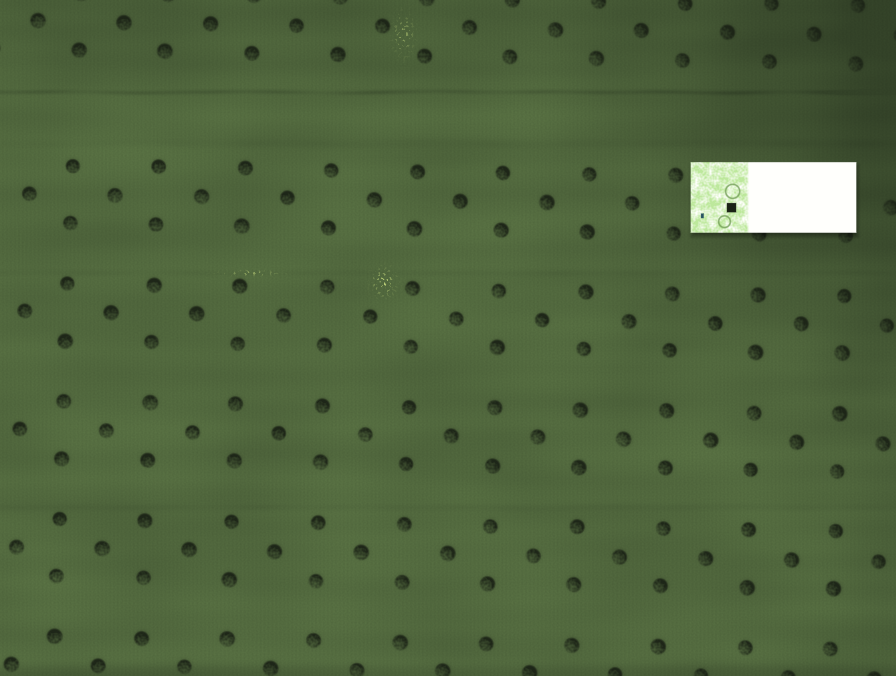
A WebGL 1 fragment shader for this texture:

```glsl
precision highp float;
// Worn green sheet with slanted triple rows of round dimples and a small pale label.
uniform vec2 u_resolution;

#define SPAN 768.0                    // sheet units across the canvas
#define PITCH vec2(73.9, 101.0)       // dimple spacing, row group spacing
#define ORIGIN vec2(62.0, 141.0)      // first dimple of the first full group
#define SLANT 0.0165                  // downward slope of the rows
#define DRIFT 3.75                    // sideways shift per group
#define RADIUS 6.2
#define GAP 47.0                      // extra blank strip near the top
#define SHEET vec3(0.330, 0.422, 0.250)
#define SHADE vec3(0.185, 0.240, 0.145)
#define PIT vec3(0.105, 0.135, 0.085)
#define LABEL vec4(592.0, 139.0, 734.0, 199.5)
#define GRAIN 0.022

float hash(vec2 p) {
  return fract(sin(dot(p, vec2(127.1, 311.7))) * 43758.55);
}

vec2 gradientAt(vec2 cell) {
  float angle = 6.2832 * hash(cell);
  return vec2(cos(angle), sin(angle));
}

float noise(vec2 p) {
  vec2 i = floor(p), f = fract(p), e = vec2(1.0, 0.0);
  vec2 u = f * f * f * (f * (f * 6.0 - 15.0) + 10.0);
  return mix(mix(dot(gradientAt(i), f), dot(gradientAt(i + e), f - e), u.x),
             mix(dot(gradientAt(i + e.yx), f - e.yx), dot(gradientAt(i + 1.0), f - 1.0), u.x), u.y);
}

float boxDistance(vec2 p, vec2 halfSize) {
  vec2 d = abs(p) - halfSize;
  return length(max(d, 0.0)) + min(max(d.x, d.y), 0.0);
}

float cover(float distance, float soft) {
  return 1.0 - smoothstep(-soft, soft, distance);
}

// Horizontal scuff line
float streak(vec2 p, float y, float width) {
  float d = (p.y - y - 2.0 * noise(vec2(p.x * 0.012, y))) / width;
  return exp(-d * d) * (0.65 + 0.7 * noise(vec2(p.x * 0.02, y + 9.0)));
}

// Broad shadows, streaks and fine weave
vec3 sheetColor(vec2 p) {
  float dark = 0.07 + 0.16 * noise(p * vec2(0.004, 0.045)) + 0.16 * noise(p * 0.012);
  dark += 0.62 * smoothstep(430.0, 790.0, p.x) * (1.0 - smoothstep(60.0, 440.0, p.y));
  dark += 0.16 * smoothstep(660.0, 768.0, p.x);
  dark += 0.20 * (1.0 - smoothstep(0.0, 110.0, p.y));
  dark += 0.38 * streak(p, 79.0, 2.0) + 0.12 * streak(p, 123.0, 4.0);
  dark += 0.14 * streak(p, 234.0, 3.0) + 0.13 * streak(p, 435.0, 3.0);
  dark += 0.25 * smoothstep(565.0, 579.0, p.y);
  vec3 color = mix(SHEET, SHADE, clamp(dark, -0.12, 0.9));
  float weave = sin(p.x * 1.85) * (0.6 + 0.4 * sin(p.y * 1.85));
  return color * (1.0 + GRAIN * weave + 2.0 * GRAIN * noise(p * 0.7));
}

// One pressed pit: dark rim, paler floor, side light that turns across the sheet
vec3 addDimple(vec3 color, vec2 d, vec2 id, float across, float soft) {
  float r = length(d) / (RADIUS * (0.95 + 0.1 * hash(id)));
  float side = dot(d, normalize(vec2(mix(-0.2, 1.0, across), -0.65))) / RADIUS;
  float rim = smoothstep(0.35, 0.85, r);
  float depth = 0.58 + 0.16 * rim + 0.36 * side + 0.2 * (hash(id + 7.0) - 0.5);
  depth += 0.35 * noise(d * 0.45 + id * 3.7);
  vec3 pit = mix(color, PIT, clamp(depth, 0.08, 0.95));
  float halo = exp(-6.0 * max(r - 1.0, 0.0));
  color *= 1.0 - 0.12 * halo - 0.08 * halo * side;
  return mix(color, pit, cover((r - 1.0) * RADIUS, soft + 0.5));
}

// Three staggered rows per group, repeated over the sheet
vec3 addDimples(vec3 color, vec2 p, float soft) {
  vec2 q = p - vec2(0.0, SLANT * p.x);
  if (q.y < 110.0) q = vec2(q.x - 4.0, min(q.y + GAP, 115.0));
  for (int i = 0; i < 3; i++) {
    float row = float(i);
    vec2 s = q - ORIGIN + vec2(row + 36.0 * mod(row, 2.0), -24.6 * row);
    float group = floor(s.y / PITCH.y + 0.5);
    s.x += DRIFT * group;
    float column = floor(s.x / PITCH.x + 0.5);
    vec2 id = vec2(column, group * 3.0 + row);
    vec2 jitter = vec2(hash(id + 2.0), hash(id + 5.0)) - 0.5;
    vec2 d = s - vec2(column, group) * PITCH - 1.2 * jitter;
    color = addDimple(color, d, id, p.x / SPAN, soft);
  }
  return color;
}

// Bright flecks clustered around a center
float flecks(vec2 p, vec2 center, vec2 size) {
  vec2 d = (p - center) / size;
  return smoothstep(0.12, 0.4, noise(p * 0.42)) * exp(-dot(d, d));
}

vec3 addLabel(vec3 color, vec2 p, float soft) {
  vec2 center = 0.5 * (LABEL.xy + LABEL.zw), halfSize = 0.5 * (LABEL.zw - LABEL.xy);
  float edge = boxDistance(p - center, halfSize);
  color *= 1.0 - 0.4 * cover(boxDistance(p - center - vec2(1.0, 3.0), halfSize), 4.0);
  float printed = cover(p.x - LABEL.x - 49.0, 1.5);
  float stain = 0.6 + 0.9 * noise(p * 0.14) + 0.6 * noise(p * 0.5);
  vec3 paper = mix(vec3(1.0, 1.0, 0.99), vec3(0.74, 0.91, 0.61), printed * clamp(stain, 0.0, 1.0));
  float rings = min(abs(length(p - vec2(628.0, 164.0)) - 6.0), abs(length(p - vec2(621.0, 190.0)) - 5.0));
  paper = mix(paper, vec3(0.43, 0.60, 0.32), 0.75 * cover(rings - 0.7, soft));
  paper = mix(paper, PIT, cover(boxDistance(p - vec2(627.0, 178.0), vec2(4.0)), soft));
  paper = mix(paper, vec3(0.15, 0.32, 0.38), cover(boxDistance(p - vec2(602.0, 185.0), vec2(1.2, 2.0)), soft));
  return mix(color, paper, cover(edge, soft));
}

void main() {
  vec2 p = vec2(gl_FragCoord.x, u_resolution.y - gl_FragCoord.y) * SPAN / u_resolution.x;
  float soft = 0.75 * SPAN / u_resolution.x;
  vec3 color = addDimples(sheetColor(p), p, soft);
  float glint = flecks(p, vec2(329.0, 242.0), vec2(8.0, 9.0)) + 0.6 * flecks(p, vec2(346.0, 30.0), vec2(7.0, 14.0));
  glint += 0.6 * flecks(p, vec2(214.0, 234.0), vec2(20.0, 2.0));
  color = mix(color, vec3(0.72, 0.80, 0.46), clamp(glint, 0.0, 1.0));
  gl_FragColor = vec4(addLabel(color, p, soft), 1.0);
}
```
